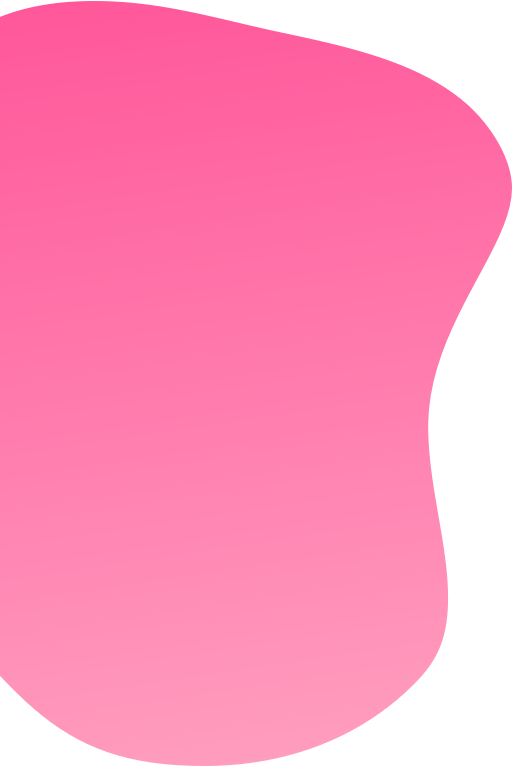
Reproduce this background procedurally as a Shadertoy shader.

```glsl
// A soft pink blob with a tilted gradient, entering from the left on white.

const float ASPECT = 0.668;     // canvas width in units of its height
const int CURVE_STEPS = 20;     // straight pieces per curve
const vec3 PAPER = vec3(1.0);
const vec3 DEEP_PINK = vec3(1.0, 0.338, 0.603);
const vec3 PALE_PINK = vec3(1.0, 0.625, 0.750);

vec2 bezier(vec2 a, vec2 b, vec2 c, vec2 d, float t) {
    float s = 1.0 - t;
    return s * s * s * a + 3.0 * s * t * (s * b + t * c) + t * t * t * d;
}

// Adds one edge to the field: x is the nearest distance, y the inside sign.
void addEdge(vec2 p, vec2 a, vec2 b, inout vec2 field) {
    vec2 edge = b - a;
    vec2 toPoint = p - a;
    float along = clamp(dot(toPoint, edge) / dot(edge, edge), 0.0, 1.0);
    field.x = min(field.x, length(toPoint - edge * along));

    // Flip the sign when a ray to the right crosses this edge.
    if ((a.y > p.y) != (b.y > p.y)) {
        float crossing = a.x + edge.x * (p.y - a.y) / edge.y;
        if (p.x < crossing) field.y = -field.y;
    }
}

// Draws a curve from the pen to its end, then moves the pen there.
void curveTo(vec2 p, vec2 c1, vec2 c2, vec2 end, inout vec2 pen, inout vec2 field) {
    vec2 previous = pen;
    for (int i = 1; i <= CURVE_STEPS; i++) {
        vec2 next = bezier(pen, c1, c2, end, float(i) / float(CURVE_STEPS));
        addEdge(p, previous, next, field);
        previous = next;
    }
    pen = end;
}

// Signed distance to the blob, negative inside.
float blobDistance(vec2 p) {
    vec2 start = vec2(0.0, 0.978);
    vec2 pen = start;
    vec2 field = vec2(10.0, 1.0);

    // Top edge and upper right lobe
    curveTo(p, vec2(0.039, 0.9935), vec2(0.081, 0.9987), vec2(0.124, 0.9987), pen, field);
    curveTo(p, vec2(0.208, 0.9987), vec2(0.280, 0.9766), vec2(0.358, 0.9596), pen, field);
    curveTo(p, vec2(0.456, 0.939), vec2(0.549, 0.919), vec2(0.612, 0.862), pen, field);
    curveTo(p, vec2(0.647, 0.829), vec2(0.668, 0.788), vec2(0.668, 0.755), pen, field);
    // Waist and lower right lobe
    curveTo(p, vec2(0.668, 0.677), vec2(0.560, 0.577), vec2(0.5586, 0.4466), pen, field);
    curveTo(p, vec2(0.5586, 0.367), vec2(0.5846, 0.293), vec2(0.5846, 0.2214), pen, field);
    curveTo(p, vec2(0.5846, 0.165), vec2(0.568, 0.137), vec2(0.540, 0.109), pen, field);
    // Rounded bottom
    curveTo(p, vec2(0.471, 0.040), vec2(0.375, 0.0026), vec2(0.267, 0.0026), pen, field);
    curveTo(p, vec2(0.141, 0.0026), vec2(0.0755, 0.039), vec2(0.0, 0.120), pen, field);
    // Closing side, beyond the left border
    curveTo(p, vec2(-0.117, 0.245), vec2(-0.117, 0.931), start, pen, field);

    return field.x * field.y;
}

// Pink that pales downward and slightly to the right.
vec3 pinkGradient(vec2 p) {
    float fade = (1.0 - p.y + 0.15 * p.x) / 1.08;
    return mix(DEEP_PINK, PALE_PINK, clamp(fade, 0.0, 1.0));
}

void mainImage(out vec4 fragColor, in vec2 fragCoord) {
    vec2 p = fragCoord / iResolution.xy * vec2(ASPECT, 1.0);
    float pixel = 1.0 / iResolution.y;

    float coverage = clamp(0.5 - blobDistance(p) / pixel, 0.0, 1.0);
    fragColor = vec4(mix(PAPER, pinkGradient(p), coverage), 1.0);
}
```
